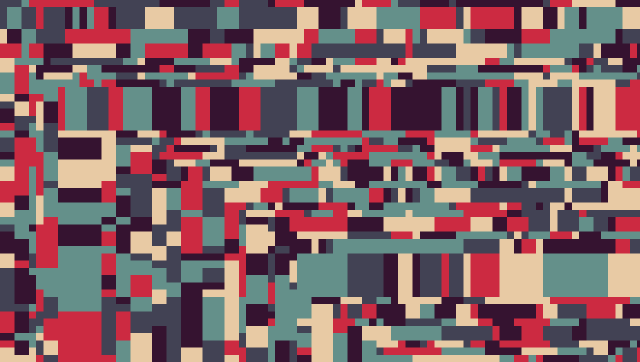
Reproduce this background procedurally as a WebGL 2 fragment shader.

```glsl
#version 300 es
precision highp float;
// Patchwork of flat coloured blocks: horizontal strips meeting vertical strips along a stepped diagonal.

uniform vec2 u_resolution;
out vec4 fragColor;

const vec3 PALETTE[5] = vec3[5](
  vec3(0.208, 0.075, 0.188),  // plum
  vec3(0.259, 0.259, 0.329),  // slate
  vec3(0.392, 0.565, 0.541),  // teal
  vec3(0.910, 0.792, 0.643),  // cream
  vec3(0.800, 0.165, 0.255)); // red

float hash(vec2 p) {
  return fract(sin(dot(p, vec2(127.1, 311.7))) * 43758.5453);
}

// Index of the strip holding a cell; strips are 1, 2, 3 or 6 cells thick.
float stripIndex(float cell, float seed) {
  float end = 0.0;
  for (int i = 0; i < 90; i++) {
    float h = hash(vec2(float(i), seed));
    end += 1.0 + step(0.4, h) + step(0.78, h) + 3.0 * step(0.91, h);
    if (cell < end) return float(i);
  }
  return 90.0;
}

// First cell of the run: step back until a random break.
float runStart(float cell, float strip) {
  for (int i = 0; i < 12; i++) {
    if (hash(vec2(cell + 0.37, strip + 3.1)) < 0.41) break;
    cell -= 1.0;
  }
  return cell;
}

vec3 blockColor(vec2 cell) {
  float row = stripIndex(cell.y, 7.3);
  float column = stripIndex(cell.x, 19.7);

  // Vertical strips own the lower left, horizontal ones the rest.
  bool vertical = row > column + 3.0;
  float strip = vertical ? column + 100.0 : row;
  float start = runStart(vertical ? cell.y : cell.x, strip);

  float pick = hash(vec2(start + 51.9, strip + 8.6));
  return PALETTE[min(int(pick * 5.0), 4)];
}

void main() {
  // Average four samples per pixel to smooth the edges.
  vec3 color = vec3(0.0);
  for (int i = 0; i < 4; i++) {
    vec2 offset = vec2(i % 2, i / 2) * 0.5 - 0.25;
    vec2 p = (gl_FragCoord.xy + offset) / u_resolution.y;
    color += blockColor(floor(vec2(p.x, 1.0 - p.y) * 50.0));
  }
  fragColor = vec4(color / 4.0, 1.0);
}
```
